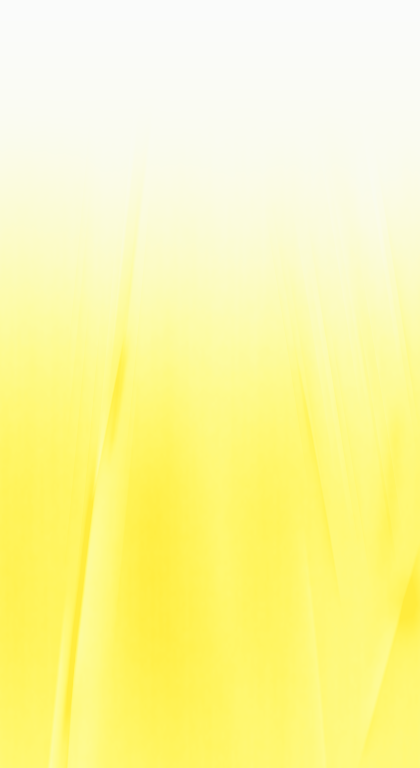
Reproduce this background procedurally as a WebGL 1 fragment shader.

```glsl
precision highp float;
uniform vec2 u_resolution;

#define PAPER vec3(0.98, 0.982, 0.98)
#define FADE_TOP 0.85
#define FADE_BOTTOM 0.33
#define BASE_TINT 0.70
#define CREAM_TINT 0.08
#define FIBRE 0.028
#define GRAIN 0.022
#define WISP_COUNT 26
#define WISP_STRENGTH 0.060

float hash(vec2 p) {
  return fract(sin(dot(p, vec2(127.1, 311.7))) * 43758.5453);
}

float noise(vec2 p) {
  vec2 i = floor(p);
  vec2 f = fract(p);
  f = f * f * (3.0 - 2.0 * f);
  float low = mix(hash(i), hash(i + vec2(1.0, 0.0)), f.x);
  float high = mix(hash(i + vec2(0.0, 1.0)), hash(i + vec2(1.0, 1.0)), f.x);
  return mix(low, high, f.y);
}

float glow(vec2 p, vec2 center, vec2 radius) {
  vec2 d = (p - center) / radius;
  return exp(-dot(d, d));
}

// Position along a stroke in x, signed horizontal offset from it in y
vec2 strokeSpace(vec2 p, vec2 a, vec2 b, float bend) {
  float t = (p.y - a.y) / (b.y - a.y);
  return vec2(t, p.x - mix(a.x, b.x, t) - bend * t * (1.0 - t));
}

float endFade(float t) {
  return smoothstep(0.0, 0.3, t) * smoothstep(1.0, 0.7, t);
}

// Stroke with two soft sides
float softStroke(vec2 p, vec2 a, vec2 b, float bend, float width) {
  vec2 s = strokeSpace(p, a, b, bend);
  float d = s.y / width;
  return exp(-d * d) * endFade(s.x);
}

// Stroke with one crisp side; a negative width flips it
float edgeStroke(vec2 p, vec2 a, vec2 b, float bend, float width) {
  vec2 s = strokeSpace(p, a, b, bend);
  float d = s.y / width;
  return smoothstep(-0.15, 0.06, d) * exp(-2.0 * max(d, 0.0)) * endFade(s.x);
}

// Broad vertical wash with warm pools and pale lanes
float wash(vec2 p) {
  float lift = 0.06 * (noise(vec2(p.x * 7.0, 2.0)) - 0.5);
  float y = p.y + lift + 0.04 * smoothstep(0.65, 0.9, p.x);
  float tint = BASE_TINT * smoothstep(FADE_TOP, FADE_BOTTOM, y);
  tint += CREAM_TINT * smoothstep(1.0, 0.72, p.y);
  tint -= 0.05 * smoothstep(0.2, 0.0, p.y);
  tint += 0.20 * glow(p, vec2(0.37, 0.30), vec2(0.11, 0.22));
  tint += 0.14 * glow(p, vec2(0.02, 0.24), vec2(0.15, 0.24));
  tint += 0.09 * glow(p, vec2(0.64, 0.33), vec2(0.09, 0.20));
  tint += 0.12 * glow(p, vec2(0.45, 0.08), vec2(0.20, 0.16));
  tint -= 0.06 * softStroke(p, vec2(0.62, -0.1), vec2(0.46, 0.58), 0.0, 0.045);
  tint -= 0.07 * glow(p, vec2(0.86, 0.20), vec2(0.12, 0.28));
  return tint;
}

// Leaning blade on the left with pale strips on its flanks
float leftBlade(vec2 p) {
  float tint = -0.14 * softStroke(p, vec2(0.15, -0.25), vec2(0.28, 0.54), 0.04, 0.04);
  tint -= 0.30 * edgeStroke(p, vec2(0.165, 0.05), vec2(0.255, 0.50), 0.0, 0.045);
  tint -= 0.30 * edgeStroke(p, vec2(0.09, -0.16), vec2(0.165, 0.26), 0.0, 0.050);
  tint += 0.32 * softStroke(p, vec2(0.138, -0.02), vec2(0.235, 0.45), 0.01, 0.009);
  tint += 0.24 * edgeStroke(p, vec2(0.145, -0.12), vec2(0.19, 0.26), 0.0, -0.025);
  tint += 0.26 * edgeStroke(p, vec2(0.19, 0.26), vec2(0.31, 0.60), 0.0, 0.028);
  tint += 0.22 * edgeStroke(p, vec2(0.255, 0.38), vec2(0.375, 0.92), 0.0, -0.055);
  tint += 0.10 * edgeStroke(p, vec2(0.25, 0.44), vec2(0.34, 0.90), 0.0, 0.030);
  tint += 0.20 * softStroke(p, vec2(0.255, 0.38), vec2(0.31, 0.58), 0.0, 0.008);
  return tint;
}

// Crossing stems and the dark leaf on the right
float rightStems(vec2 p) {
  float tint = 0.18 * edgeStroke(p, vec2(0.82, 0.18), vec2(0.69, 0.58), 0.02, -0.030);
  tint += 0.11 * softStroke(p, vec2(0.92, 0.40), vec2(0.76, 0.92), 0.02, 0.035);
  tint += 0.14 * softStroke(p, vec2(0.91, 0.22), vec2(0.95, 0.50), 0.0, 0.022);
  tint += 0.24 * edgeStroke(p, vec2(0.84, -0.03), vec2(1.02, 0.33), 0.0, 0.050);
  tint += 0.26 * glow(p, vec2(0.97, 0.21), vec2(0.045, 0.04));
  tint -= 0.14 * edgeStroke(p, vec2(0.79, -0.15), vec2(0.71, 0.36), 0.04, -0.045);
  tint -= 0.12 * softStroke(p, vec2(0.86, 0.02), vec2(0.97, 0.25), 0.0, 0.025);
  return tint;
}

// Fine wisps leaning inward, most of them on the right
float wisps(vec2 p) {
  float sum = 0.0;
  for (int i = 0; i < WISP_COUNT; i++) {
    float id = float(i);
    float side = step(0.5, mod(id, 3.0));
    float r = hash(vec2(id, 3.0));
    float x = mix(0.14 + 0.18 * r, 0.74 + 0.30 * r, side);
    float y = 0.12 + 0.38 * hash(vec2(id, 7.0));
    float lean = mix(0.07, -0.12, side);
    float width = 0.010 + 0.020 * hash(vec2(id, 11.0));
    float shade = hash(vec2(id, 17.0)) > 0.4 ? 1.0 : -1.0;
    sum += shade * edgeStroke(p, vec2(x, y), vec2(x + lean, y + 0.42), 0.01, width);
  }
  return sum * WISP_STRENGTH;
}

void main() {
  vec2 p = gl_FragCoord.xy / u_resolution;
  float fibres = noise(p * vec2(110.0, 9.0)) + noise(p * vec2(30.0, 4.0)) - 1.0;
  float grain = noise(p * vec2(130.0, 150.0)) + noise(p * vec2(50.0, 70.0)) - 1.0;
  float detail = leftBlade(p) + rightStems(p) + wisps(p) + FIBRE * fibres + GRAIN * grain;
  float tint = wash(p) + detail * smoothstep(0.92, 0.5, p.y);
  tint = clamp(tint, 0.0, 1.05);

  // Blue falls steadily; green falls only in the deepest yellow
  vec3 color = PAPER + vec3(0.025 * tint, 0.004 - 0.05 * pow(tint, 4.0), -0.7 * tint);
  gl_FragColor = vec4(clamp(color, 0.0, 1.0), 1.0);
}
```
